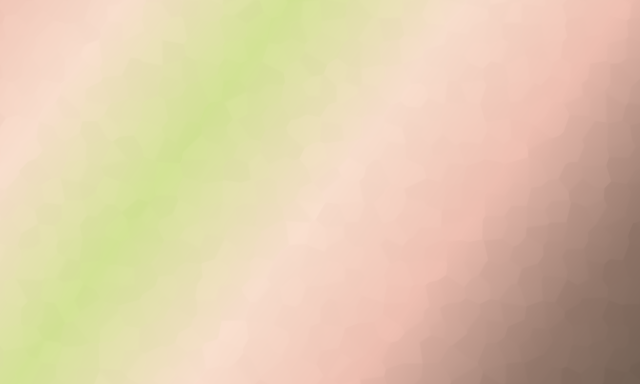
Reproduce this background procedurally as a Shadertoy shader.

```glsl
vec2 hash22(vec2 p) {
    vec3 h = fract(p.xyx * vec3(0.1031, 0.1030, 0.0973));
    h += dot(h, h.yzx + 33.33);
    return fract((h.xx + h.yz) * h.zy);
}

// Diagonal colour bands, running from upper left to lower right
vec3 bandColor(vec2 p) {
    const vec3 pink  = vec3(0.930, 0.745, 0.690);
    const vec3 cream = vec3(0.970, 0.868, 0.800);
    const vec3 green = vec3(0.825, 0.885, 0.580);
    const vec3 brown = vec3(0.575, 0.465, 0.415);
    const vec3 umber = vec3(0.440, 0.370, 0.320);

    float s = dot(vec2(p.x, 1.0 - p.y), vec2(0.81, 0.58));
    vec3 col = mix(pink, cream, clamp((s + 0.09) / 0.355, 0.0, 1.0));
    col = mix(col, green, clamp((s - 0.265) / 0.346, 0.0, 1.0));
    col = mix(col, cream, clamp((s - 0.611) / 0.372, 0.0, 1.0));
    col = mix(col, pink,  clamp((s - 0.983) / 0.343, 0.0, 1.0));
    col = mix(col, brown, clamp((s - 1.326) / 0.359, 0.0, 1.0));
    return mix(col, umber, clamp((s - 1.685) / 0.245, 0.0, 1.0));
}

// Soft-edged Voronoi facets: xy = blended site, z = blended tint
vec3 facets(vec2 p) {
    vec2 cell = floor(p);
    vec3 sum = vec3(0.0);
    float total = 0.0;
    for (int j = -1; j <= 1; j++) {
        for (int i = -1; i <= 1; i++) {
            vec2 id = cell + vec2(i, j);
            vec2 site = id + 0.1 + 0.8 * hash22(id);
            vec2 d = site - p;
            float weight = exp(-24.0 * dot(d, d));
            sum += weight * vec3(site, hash22(id + 71.0).x - 0.5);
            total += weight;
        }
    }
    return sum / total;
}

void mainImage(out vec4 fragColor, in vec2 fragCoord) {
    vec2 p = fragCoord / iResolution.y;

    // Pull each point toward its facet centre for a faint crystalline grain
    vec3 facet = facets(p * 19.0);
    vec3 col = bandColor(mix(p, facet.xy / 19.0, 0.35));
    col += 0.014 * facet.z;

    fragColor = vec4(clamp(col, 0.0, 1.0), 1.0);
}
```
